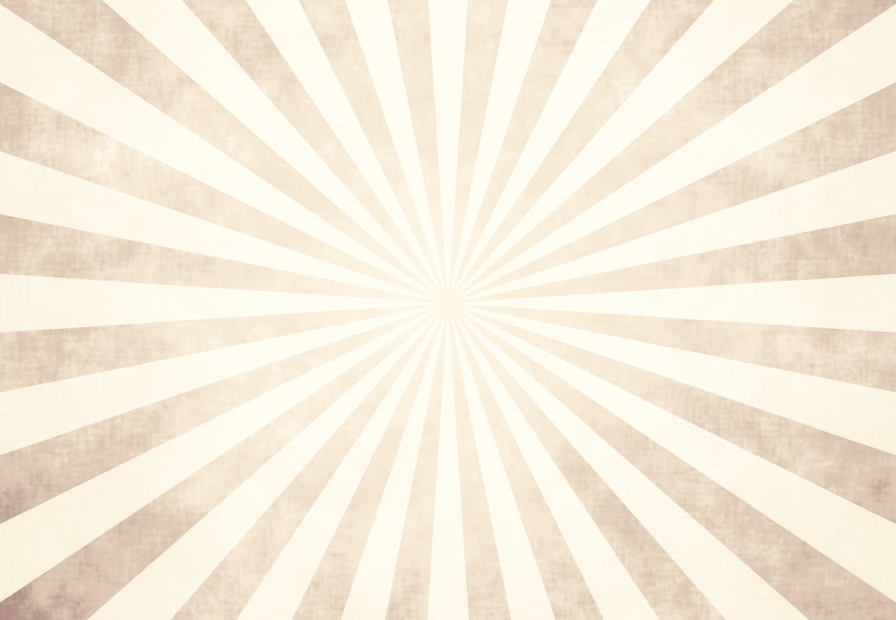
Write a Shadertoy shader that draws this background.

```glsl
// Aged cream paper with a faded sunburst of tan rays and a worn, darker border.

vec2 hash2(vec2 p) {
    vec3 q = fract(p.xyx * vec3(0.1031, 0.1030, 0.0973));
    q += dot(q, q.yzx + 33.33);
    return fract((q.xx + q.yz) * q.zy);
}

// Gradient noise, roughly -0.7 to 0.7
float noise(vec2 p) {
    vec2 i = floor(p), f = p - i;
    vec2 u = f * f * f * (f * (f * 6.0 - 15.0) + 10.0);
    vec2 e = vec2(0.0, 1.0);
    float a = dot(hash2(i) * 2.0 - 1.0, f);
    float b = dot(hash2(i + e.yx) * 2.0 - 1.0, f - e.yx);
    float c = dot(hash2(i + e.xy) * 2.0 - 1.0, f - e.xy);
    float d = dot(hash2(i + e.yy) * 2.0 - 1.0, f - e.yy);
    return mix(mix(a, b, u.x), mix(c, d, u.x), u.y);
}

float fbm(vec2 p) {
    float sum = 0.0, amp = 0.6;
    for (int i = 0; i < 5; i++) {
        sum += amp * noise(p);
        p = mat2(1.6, 1.2, -1.2, 1.6) * p + 17.3;
        amp *= 0.6;
    }
    return sum;
}

// Soft round patch
float blob(vec2 p, vec2 centre, float radius) {
    vec2 d = (p - centre) / radius;
    return exp(-dot(d, d));
}

// Sparse specks, one candidate per grid cell
float specks(vec2 p) {
    vec2 cell = floor(p), rnd = hash2(cell + 71.0);
    float size = 0.05 + 0.12 * rnd.y;
    float dist = length(fract(p) - 0.25 - 0.5 * rnd.yx);
    return step(0.86, rnd.x) * (1.0 - smoothstep(size * 0.3, size, dist));
}

// Stain ramp from cream through tan to brown
vec3 stainColor(float t) {
    vec3 c = mix(vec3(1.0, 0.98, 0.92), vec3(0.96, 0.905, 0.82), smoothstep(0.0, 0.36, t));
    c = mix(c, vec3(0.86, 0.77, 0.69), smoothstep(0.3, 0.72, t));
    return mix(c, vec3(0.68, 0.55, 0.51), smoothstep(0.66, 1.1, t));
}

void mainImage(out vec4 fragColor, in vec2 fragCoord) {
    vec2 p = (fragCoord - 0.5 * iResolution.xy) / iResolution.y;
    vec2 fromHub = p - vec2(0.0, 0.011);
    float pixel = 1.0 / iResolution.y;
    float r = length(fromHub);

    // Paper texture: clouds, woven fibres and grain
    float clouds = fbm(p * 5.0 + 40.0);
    float mottling = fbm(p * 22.0 + 90.0);
    float fibres = noise(p * vec2(25.0, 150.0) + 50.0) + noise(p * vec2(150.0, 25.0) + 80.0);
    float grain = noise(p * 130.0 + 200.0);

    // Twenty-four rays, with a light one centred on each axis
    float angle = atan(fromHub.y, fromHub.x);
    float edge = r * cos(24.0 * angle) / 24.0 + 0.0012 * mottling;
    float ray = 1.0 - smoothstep(-0.8 * pixel, 0.8 * pixel, edge);

    // Wear grows outward, most of all at the sides and corners
    float border = length(p * vec2(1.0, 0.85));
    float wear = 0.1 + 0.72 * pow(border, 1.1) - 0.07 * p.y;
    wear += 0.22 * blob(p, vec2(-0.74, -0.52), 0.2);
    wear += 0.12 * blob(p, vec2(0.31, -0.26), 0.16);
    wear -= 0.15 * blob(p, vec2(-0.54, 0.24), 0.13);
    wear -= 0.08 * blob(p, vec2(-0.38, -0.06), 0.2);

    float roughness = 0.25 + 0.85 * smoothstep(0.0, 0.6, r);
    float texture_ = 0.34 * clouds + 0.28 * mottling + 0.09 * fibres + 0.1 * grain;
    float stain = max(wear + roughness * texture_, 0.0);
    stain += 0.12 * specks(p * 26.0) * smoothstep(0.2, 0.7, border);

    // Light rays stay nearly clean
    float yellowing = smoothstep(0.2, 0.95, border) + 0.5 * clouds + 0.3 * mottling - 0.4 * p.y;
    vec3 paper = mix(vec3(1.0, 0.992, 0.95), vec3(0.985, 0.95, 0.87), clamp(yellowing, 0.0, 1.0));
    paper -= 0.012 * max(fibres + grain, 0.0);

    vec3 color = mix(paper, stainColor(stain), ray);

    // Cream haze where the rays meet
    color = mix(color, vec3(0.985, 0.96, 0.885), 0.7 * blob(fromHub, vec2(0.0), 0.025));
    fragColor = vec4(clamp(color, 0.0, 1.0), 1.0);
}
```
